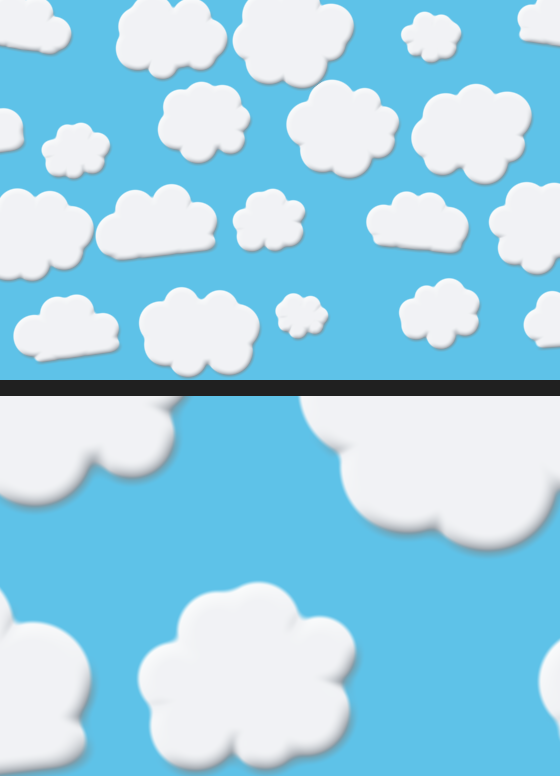
Top, the full canvas; bottom, a detail of the centre.
Write a WebGL 2 fragment shader that draws this pattern.

```glsl
#version 300 es
precision highp float;
// Puffy embossed clouds scattered over a flat blue sky.
// Each cell of a staggered grid holds one cloud: an ellipse joined to a ring
// of lobes, sometimes cut flat below, then bevelled by a light from above left.

uniform vec2 u_resolution;
out vec4 fragColor;

// Colours
const vec3 SKY = vec3(0.37, 0.76, 0.91);
const vec3 CLOUD = vec3(0.945, 0.95, 0.96);
const vec3 HIGHLIGHT = vec3(0.985, 0.99, 0.99);
const vec3 BEVEL_SHADE = vec3(0.55, 0.58, 0.61);
const vec3 CAST_SHADOW = vec3(0.43, 0.65, 0.73);

// Layout, in units of the canvas height
const vec2 CELL = vec2(0.335, 0.26);
const vec2 CLOUD_EXTENT = vec2(0.165, 0.12);
const float LARGEST = 1.04;
const float SMALLEST = 0.45;
const float MAX_TILT = 0.25;
const float FLAT_SHARE = 0.3;

// Shape and relief
const int LOBES = 7;
const float LOBE_BLEND = 0.009;
const float CORNER_BLEND = 0.03;
const float BEVEL_WIDTH = 0.016;
const float SHADOW_WIDTH = 0.009;
const float EDGE_SOFTNESS = 0.0025;
const vec2 LIGHT = vec2(-0.5, 0.866);
const float TAU = 6.283185;

vec2 hash2(vec2 p) {
    vec3 q = fract(p.xyx * vec3(0.1031, 0.1030, 0.0973));
    q += dot(q, q.yzx + 33.33);
    return fract((q.xx + q.yz) * q.zy);
}

float smoothMin(float a, float b, float k) {
    float h = max(k - abs(a - b), 0.0) / k;
    return min(a, b) - h * h * k * 0.25;
}

// Distance to one cloud centred on the origin
float cloudDistance(vec2 p, vec2 extent, vec2 id) {
    vec2 body = extent * 0.7;
    float d = (length(p / body) - 1.0) * body.y;
    for (int i = 0; i < LOBES; i++) {
        vec2 rnd = hash2(id * 7.0 + float(i) * 19.7 + 3.0);
        float angle = TAU * (float(i) + 0.5 * rnd.x) / float(LOBES);
        vec2 centre = extent * 0.62 * vec2(cos(angle), sin(angle));
        float radius = extent.y * mix(0.36, 0.56, rnd.y);
        d = smoothMin(d, length(p - centre) - radius, LOBE_BLEND);
    }
    // Some clouds get a flat base with rounded corners
    if (hash2(id + 91.0).x < FLAT_SHARE) {
        float base = -p.y - 0.5 * extent.y;
        d = -smoothMin(-d, -base, CORNER_BLEND);
    }
    return d;
}

// Distance to the nearest cloud of the staggered grid
float skyDistance(vec2 p) {
    float nearest = 1.0;
    float baseRow = floor(p.y / CELL.y);
    for (int j = -1; j <= 1; j++) {
        float row = baseRow + float(j);
        float shift = 0.5 * row + 0.4 * hash2(vec2(row, 5.0) + 40.0).x;
        float baseColumn = floor(p.x / CELL.x - shift);
        for (int i = -1; i <= 1; i++) {
            vec2 cell = vec2(baseColumn + float(i), row);
            vec2 id = cell + 60.0;
            vec2 rnd = hash2(id + 17.0);

            // Evenly spread sizes; small clouds wander further in their cell
            float rank = fract(dot(id, vec2(0.7549, 0.5698)));
            vec2 extent = CLOUD_EXTENT * mix(LARGEST, SMALLEST, rank * rank);
            vec2 slack = max(0.5 * CELL - extent, 0.0);
            vec2 centre = (cell + vec2(0.5 + shift, 0.5)) * CELL;
            centre += slack * (2.0 * rnd - 1.0);

            float tilt = MAX_TILT * (2.0 * hash2(id + 53.0).y - 1.0);
            float c = cos(tilt), s = sin(tilt);
            vec2 local = mat2(c, -s, s, c) * (p - centre);
            nearest = min(nearest, cloudDistance(local, extent, id));
        }
    }
    return nearest;
}

void main() {
    vec2 p = gl_FragCoord.xy / u_resolution.y;
    float d = skyDistance(p);

    // Slope towards the light: positive on lit rims, negative on shaded ones
    float probe = 0.4 * BEVEL_WIDTH;
    float slope = (skyDistance(p + LIGHT * probe) - d) / probe;
    float lit = clamp(slope, 0.0, 1.0);
    float shaded = smoothstep(0.0, 0.8, -slope);

    // Bevel inside the rim
    float rim = clamp(1.0 + d / BEVEL_WIDTH, 0.0, 1.0);
    vec3 cloud = mix(CLOUD, HIGHLIGHT, lit * rim);
    cloud = mix(cloud, BEVEL_SHADE, shaded * rim * rim);

    // Thin shadow on the sky beside the shaded rim
    float shadow = shaded * (1.0 - smoothstep(0.0, SHADOW_WIDTH, d));
    vec3 sky = mix(SKY, CAST_SHADOW, shadow);

    float edge = max(EDGE_SOFTNESS, 0.8 / u_resolution.y);
    float cover = 1.0 - smoothstep(-edge, edge, d);
    fragColor = vec4(mix(sky, cloud, cover), 1.0);
}
```
